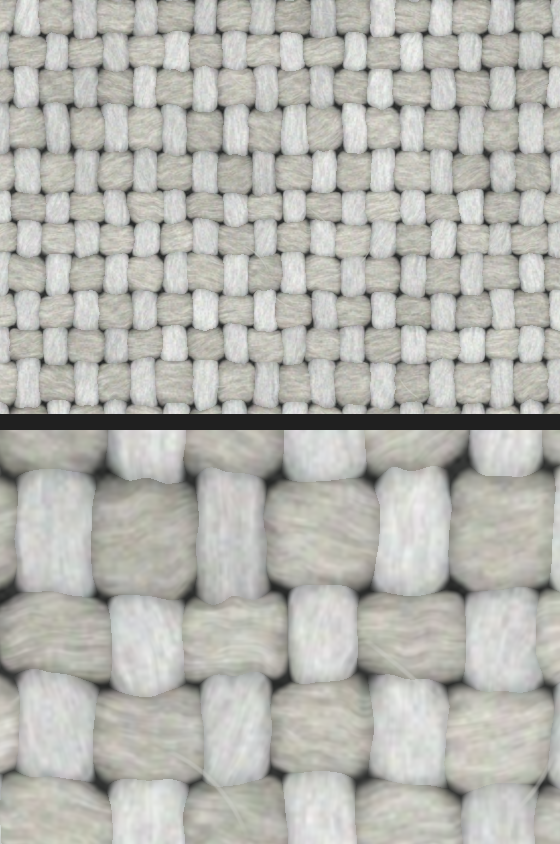
Top: the whole. Bottom: its middle third, enlarged.
Write a Shadertoy shader that draws this texture.

```glsl
float hash(vec2 p) {
    vec3 q = fract(vec3(p.xyx) * 0.1031);
    q += dot(q, q.yzx + 33.33);
    return fract((q.x + q.y) * q.z);
}

float noise(vec2 p) {
    vec2 i = floor(p), f = fract(p);
    f = f * f * (3.0 - 2.0 * f);
    return mix(mix(hash(i), hash(i + vec2(1, 0)), f.x),
               mix(hash(i + vec2(0, 1)), hash(i + vec2(1, 1)), f.x), f.y);
}

// Uneven boundary between weft rows, counted from the top
float rowEdge(float i) {
    return i + 0.14 * cos(0.8 * (i - 5.0)) + 0.09 * cos(1.7 * (i - 1.0));
}

// Faint loose hairs lying on the cloth
float strayFibres(vec2 p) {
    float cover = 0.0;
    for (int i = 0; i < 18; i++) {
        vec2 id = vec2(float(i), 7.0);
        vec2 d = p - vec2(1.36 * hash(id), hash(id + 31.0));
        float a = 2.2 * (hash(id + 57.0) - 0.5);
        d = mat2(cos(a), -sin(a), sin(a), cos(a)) * d;
        d.y += (hash(id + 83.0) - 0.5) * 16.0 * d.x * d.x;
        float halfLength = mix(0.02, 0.055, hash(id + 11.0));
        float strand = 1.0 - smoothstep(0.0006, 0.0028, abs(d.y));
        cover = max(cover, strand * (1.0 - smoothstep(0.5, 1.0, abs(d.x) / halfLength)));
    }
    return cover;
}

void mainImage(out vec4 fragColor, in vec2 fragCoord) {
    vec2 p = fragCoord / iResolution.y;
    vec2 weave = vec2(p.x * 13.97 - 0.435, (1.0 - p.y) * 11.25);
    weave += 0.16 * (vec2(noise(weave * 0.8), noise(weave * 0.8 + 40.0)) - 0.5);
    weave += 0.09 * (vec2(noise(weave * 4.0), noise(weave * 4.0 + 70.0)) - 0.5);

    // Highest thread bump among the surrounding crossings
    float height = -1.0;
    vec2 local = vec2(0.0), cell = vec2(0.0);
    bool isWarp = false;
    for (int j = -2; j <= 2; j++) {
        for (int i = -1; i <= 1; i++) {
            vec2 id = floor(weave) + vec2(float(i), float(j));
            float top = rowEdge(id.y), bottom = rowEdge(id.y + 1.0);
            vec2 d = vec2(weave.x - id.x - 0.5,
                          (weave.y - 0.5 * (top + bottom)) / (bottom - top));
            d.x += 0.1 * (hash(id + 19.0) - 0.5);
            bool warpOver = mod(id.x + id.y, 2.0) < 0.5;
            vec2 halfSize = warpOver ? vec2(0.46, 0.63) : vec2(0.69, 0.51);
            halfSize *= 0.95 + 0.1 * vec2(hash(id + 5.0), hash(id + 13.0));
            vec2 r = abs(d) / halfSize;
            float bump = 1.0 - dot(r * r, r);
            if (bump > height) {
                height = bump;
                local = d;
                cell = id;
                isWarp = warpOver;
            }
        }
    }

    // Spun fibres running along each thread with a slight twist
    float twist = mix(-3.0, 4.0, hash(cell + 43.0));
    vec2 along = isWarp ? local.yx * vec2(1.25, 0.85) : local;
    vec2 strand = vec2(along.x * 3.0, along.y * 13.0 + along.x * twist) + 50.0 * hash(cell);
    float fibre = 0.65 * noise(strand) + 0.35 * noise(strand * 2.1 + 9.0) - 0.5;
    float grain = noise(p * 210.0) - 0.5;

    // Pale warp, greyer weft
    vec3 colour = isWarp ? vec3(0.81, 0.815, 0.805) : vec3(0.735, 0.73, 0.695);
    colour *= 0.8 + 0.22 * smoothstep(0.1, 0.85, height);
    colour += 0.07 * (hash(cell + 71.0) - 0.5) + 0.06 * (noise(p * 5.0) - 0.5);
    colour += (isWarp ? 0.13 : 0.18) * fibre + 0.06 * grain;
    colour += 0.035 * (vec3(noise(p * 90.0), noise(p * 90.0 + 20.0), noise(p * 90.0 + 50.0)) - 0.5);

    // Dark gaps between threads, of uneven depth
    float gapDepth = mix(-0.42, -0.2, noise(weave * 1.3 + 15.0));
    vec3 gap = vec3(0.18, 0.185, 0.18) + 0.08 * grain;
    colour = mix(gap, colour, smoothstep(gapDepth, 0.27, height));

    colour = mix(colour, vec3(0.83, 0.83, 0.81), 0.4 * strayFibres(p));
    fragColor = vec4(clamp(colour, 0.0, 1.0), 1.0);
}
```
